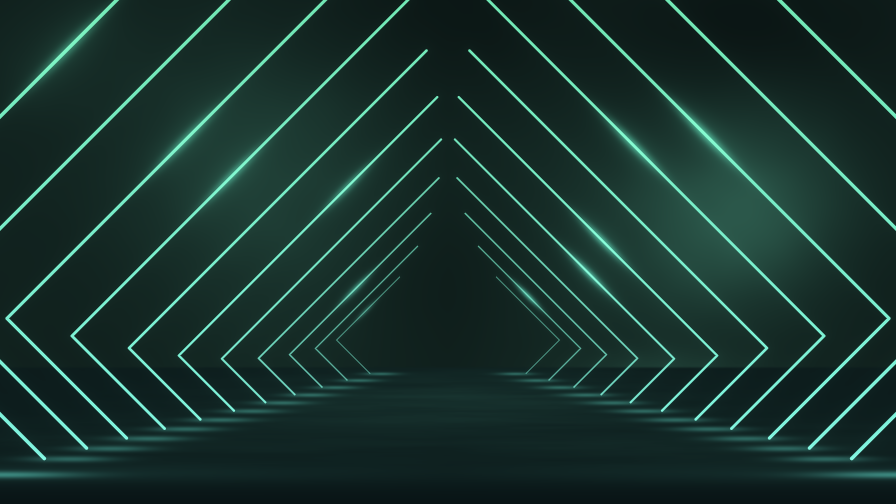
Reproduce this background procedurally as a WebGL 1 fragment shader.

```glsl
precision highp float;
uniform vec2 u_resolution;

#define HEIGHT 432.0
#define HALF_WIDTH 384.0
#define HORIZON 315.0
#define FRAMES 11
#define BASE_COLOR vec3(0.050, 0.100, 0.092)
#define HAZE_COLOR vec3(0.135, 0.275, 0.225)
#define NEON_TOP vec3(0.44, 0.90, 0.70)
#define NEON_LOW vec3(0.50, 0.95, 0.87)
#define FLARE_GAIN 0.42
#define STREAK_GAIN 0.30

float hash(vec2 p) {
  vec3 q = fract(vec3(p.xyx) * 0.1031);
  q += dot(q, q.yzx + 33.33);
  return fract((q.x + q.y) * q.z);
}

float noise(vec2 p) {
  vec2 cell = floor(p), f = fract(p);
  f = f * f * (3.0 - 2.0 * f);
  float low = mix(hash(cell), hash(cell + vec2(1.0, 0.0)), f.x);
  float high = mix(hash(cell + vec2(0.0, 1.0)), hash(cell + 1.0), f.x);
  return mix(low, high, f.y);
}

float fbm(vec2 p) {
  float sum = 0.0, gain = 0.5;
  for (int i = 0; i < 3; i++) {
    sum += gain * noise(p);
    p = p * 2.03 + 17.0;
    gain *= 0.5;
  }
  return sum;
}

float blob(vec2 p, vec2 center, vec2 radius) {
  vec2 q = (p - center) / radius;
  return exp(-dot(q, q));
}

float segment(vec2 p, vec2 a, vec2 b) {
  vec2 pa = p - a, ba = b - a;
  return length(pa - ba * clamp(dot(pa, ba) / dot(ba, ba), 0.0, 1.0));
}

// Drifting mist on the walls, with dark pockets at the top and the far end
float wallHaze(vec2 p, vec2 m) {
  float haze = 0.10 + 0.68 * blob(p, vec2(632.0, 180.0), vec2(85.0, 75.0));
  haze += 0.30 * blob(p, vec2(215.0, 125.0), vec2(105.0, 85.0));
  haze += 0.16 * blob(p, vec2(60.0, 50.0), vec2(60.0, 55.0));
  haze += 0.22 * blob(m, vec2(240.0, 215.0), vec2(125.0, 110.0));
  haze += 0.28 * blob(p, vec2(565.0, 320.0), vec2(80.0, 20.0));
  haze *= 0.8 + 0.45 * fbm(p / 85.0);
  haze *= 1.0 - 0.6 * blob(m, vec2(384.0, 245.0), vec2(75.0, 80.0));
  haze -= 0.13 * blob(m, vec2(384.0, 0.0), vec2(100.0, 80.0));
  haze -= 0.16 * blob(p, vec2(650.0, 20.0), vec2(140.0, 60.0));
  return haze - 0.06 * smoothstep(90.0, 0.0 + 10.0, 100.0 - p.y) * 0.0;
}

// Glossy floor with stretched reflections
float floorHaze(vec2 p, vec2 m) {
  float sheen = 0.5 + fbm(vec2(p.x / 120.0, p.y / 5.0));
  float haze = 0.03 + 0.30 * sheen * blob(m, vec2(384.0, 343.0), vec2(180.0, 27.0));
  haze += 0.12 * sheen * blob(m, vec2(200.0, 382.0), vec2(260.0, 24.0));
  return haze - 0.10 * smoothstep(405.0, 432.0, p.y);
}

// Which frames carry a flare on each wall
float flareMask(float i, float right) {
  float rest = mod(i, 3.0);
  float onLeft = max(step(1.5, rest), step(0.5, rest) * step(6.0, i));
  onLeft = max(onLeft, 0.6 * step(i, 0.5));
  float onRight = step(0.5, rest) * step(i, 8.5) * max(step(rest, 1.5), step(4.5, i));
  return mix(0.75 * onLeft, onRight, right);
}

void main() {
  // Design units, y downward; m folds the right half onto the left
  float pixel = HEIGHT / u_resolution.y;
  vec2 p = (gl_FragCoord.xy - vec2(0.5 * u_resolution.x, 0.0)) * pixel;
  float right = step(0.0, p.x);
  p = vec2(p.x + HALF_WIDTH, HEIGHT - p.y);
  vec2 m = vec2(HALF_WIDTH - abs(p.x - HALF_WIDTH), p.y);

  float ground = smoothstep(HORIZON - 1.5, HORIZON + 1.5, p.y);
  float haze = mix(wallHaze(p, m), floorHaze(p, m), ground);
  vec3 color = BASE_COLOR + HAZE_COLOR * haze;
  color += vec3(-0.006, 0.0, 0.010) * ground;

  // Neon frames, from the far end to the viewer
  vec3 neon = mix(NEON_TOP, NEON_LOW, clamp(p.y / 390.0, 0.0, 1.0));
  float line = 0.0, glow = 0.0;
  for (int n = 0; n < FRAMES; n++) {
    float i = float(n);
    float armSum = 580.0 - i * (8.41 + i * (2.438 + 0.152 * i));
    vec2 foot = vec2(317.0 - i * (18.7 + 0.92 * i), 320.0 + i * (5.5 + 0.18 * i));
    float footDiff = foot.x - foot.y;
    vec2 corner = 0.5 * vec2(armSum + footDiff, armSum - footDiff);
    vec2 tip = corner + vec2(1.0, -1.0) * (54.0 + 33.5 * i);

    float d = min(segment(m, corner, tip), segment(m, corner, foot));
    float halfWidth = 0.45 + 0.11 * i;
    float cover = clamp((halfWidth - d) / pixel + 0.5, 0.0, 1.0);
    line = max(line, cover * min(1.0, 0.55 + 0.1 * i));
    glow += 0.035 * exp(-d / (1.5 + 0.35 * i));

    // Flare sliding along the upper arm
    float drift = mix(40.0 * exp(-(i - 5.0) * (i - 5.0)),
                      4.0 * i * sin(1.1 * (i - 5.3)), right);
    vec2 q = m - corner - vec2(1.0, -1.0) * (25.0 + 16.0 * i + drift);
    vec2 alongAcross = vec2(q.x - q.y, q.x + q.y) * 0.7071;
    float flare = blob(alongAcross, vec2(0.0), vec2(11.0 + 3.2 * i, 2.0 + 0.35 * i));
    flare += 0.22 * blob(alongAcross, vec2(0.0), vec2(13.0 + 3.5 * i, 4.0 + 1.2 * i));
    glow += FLARE_GAIN * flare * flareMask(i, right);

    // Reflection spreading from the foot
    vec2 spread = vec2(15.0 + 2.2 * i, 1.4 + 0.12 * i);
    glow += STREAK_GAIN * blob(m, foot + vec2(0.6 * spread.x, 0.5), spread);
  }
  glow += 0.42 * blob(m, vec2(0.0, 407.0), vec2(65.0, 3.0));
  glow += 0.06 * blob(m, vec2(0.0, 406.0), vec2(300.0, 8.0));

  color += neon * glow * vec3(0.75, 0.9, 0.9);
  color = mix(color, neon + 0.12 * glow, line);
  gl_FragColor = vec4(clamp(color, 0.0, 1.0), 1.0);
}
```
